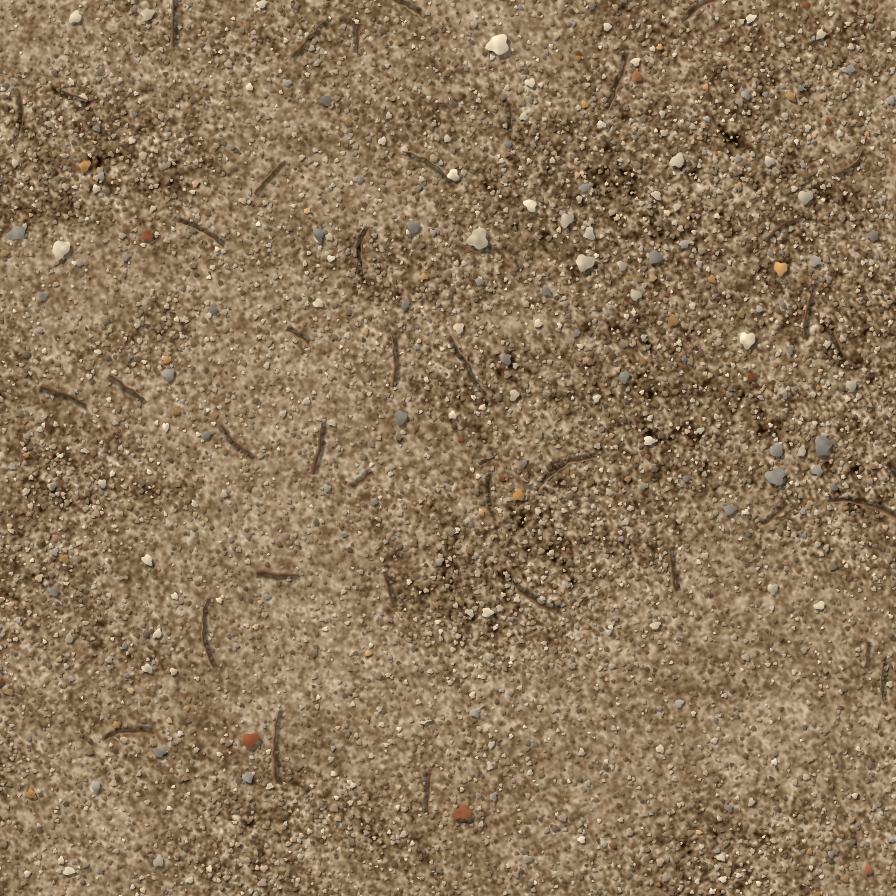
Reproduce this texture procedurally as a Shadertoy shader.

```glsl
// Draws dry sandy soil strewn with grit, small pebbles and broken twigs.

const vec3 SOIL_DARK  = vec3(0.28, 0.20, 0.12);
const vec3 SOIL_MID   = vec3(0.53, 0.43, 0.31);
const vec3 SOIL_LIGHT = vec3(0.84, 0.76, 0.65);
const vec3 ROCK_CREAM = vec3(0.87, 0.81, 0.70);
const vec3 ROCK_GREY  = vec3(0.56, 0.54, 0.51);
const vec3 ROCK_OCHRE = vec3(0.74, 0.55, 0.32);
const vec3 ROCK_RUST  = vec3(0.55, 0.30, 0.18);
const vec3 TWIG_DARK  = vec3(0.32, 0.21, 0.13);
const vec3 TWIG_LIGHT = vec3(0.70, 0.56, 0.40);
const vec2 LIGHT_DIR  = vec2(-0.6, 0.8);
const float BASE_TONE = 0.57;
const float GRIT_CONTRAST = 0.36;
const float DUST_CONTRAST = 0.28;
const float TWIG_GRID = 8.0;
const float TWIG_DENSITY = 0.55;
const float TAU = 6.2832;

float hash(vec2 p) {
    return fract(sin(dot(p, vec2(127.1, 311.7))) * 43758.5453);
}

vec2 hash2(vec2 p) {
    return vec2(hash(p), hash(p + 37.7));
}

mat2 turn(float a) {
    return mat2(cos(a), sin(a), -sin(a), cos(a));
}

float noise(vec2 p) {
    vec2 i = floor(p), f = fract(p);
    f = f * f * (3.0 - 2.0 * f);
    return mix(mix(hash(i), hash(i + vec2(1, 0)), f.x),
               mix(hash(i + vec2(0, 1)), hash(i + vec2(1, 1)), f.x), f.y);
}

float fbm(vec2 p) {
    float sum = 0.0, amp = 0.5;
    for (int i = 0; i < 4; i++) {
        sum += amp * noise(p);
        p = turn(0.6) * p * 2.1 + 5.3;
        amp *= 0.5;
    }
    return sum / 0.9375;
}

// Soil colour for a brightness, measured on the red channel
vec3 soil(float tone) {
    vec3 low = mix(SOIL_DARK, SOIL_MID, (tone - SOIL_DARK.r) / (SOIL_MID.r - SOIL_DARK.r));
    vec3 high = mix(SOIL_MID, SOIL_LIGHT, (tone - SOIL_MID.r) / (SOIL_LIGHT.r - SOIL_MID.r));
    return max(tone < SOIL_MID.r ? low : high, vec3(0.06, 0.04, 0.02));
}

vec3 rock(float pick) {
    if (pick < 0.40) return ROCK_CREAM;
    if (pick < 0.78) return ROCK_GREY;
    return pick < 0.94 ? ROCK_OCHRE : ROCK_RUST;
}

// Coverage of one angular, slightly flattened stone
float stoneCover(vec2 d, float radius, vec2 id, float soft) {
    d = turn(TAU * hash(id + 3.1)) * d * vec2(1.0, 1.0 + 0.5 * hash(id + 8.4));
    float a = atan(d.y, d.x);
    float rim = 1.0 + 0.14 * cos(3.0 * a + TAU * hash(id + 5.2)) + 0.08 * cos(5.0 * a);
    return 1.0 - smoothstep(-soft, soft, length(d) - radius * rim);
}

// Layer of lit stones with small cast shadows
vec3 scatter(vec3 ground, vec2 uv, float freq, float density, vec2 radii, float rockiness, float pixel) {
    vec2 p = turn(0.37) * uv * freq + freq;
    float soft = max(0.7 * pixel * freq, 0.02);
    vec2 light = turn(0.37) * LIGHT_DIR;
    for (int y = -1; y <= 1; y++)
    for (int x = -1; x <= 1; x++) {
        vec2 id = floor(p) + vec2(x, y);
        if (hash(id + 11.3) > density) continue;
        vec2 d = p - id - 0.5 - 0.8 * (hash2(id) - 0.5);
        float h = hash(id + 19.6);
        float radius = mix(radii.x, radii.y, h * h);
        float shadow = stoneCover(d + light * radius * 0.6, radius, id, soft * 1.5);
        float cover = stoneCover(d, radius, id, soft);
        vec3 col = mix(soil(mix(0.40, 0.86, hash(id + 23.9))), rock(hash(id + 29.2)), rockiness);
        col *= 0.85 + 0.25 * hash(id + 41.8);
        col *= 1.0 + 0.2 * dot(d, light) / radius + 0.25 * (noise(uv * 170.0) - 0.5);
        ground = mix(ground * (1.0 - 0.42 * shadow), col, cover);
    }
    return ground;
}

// Curved, tapering twigs with a bright upper edge
vec3 twigs(vec3 ground, vec2 uv, float pixel) {
    vec2 p = uv * TWIG_GRID;
    float soft = 0.7 * pixel * TWIG_GRID;
    for (int y = -1; y <= 1; y++)
    for (int x = -1; x <= 1; x++) {
        vec2 id = floor(p) + vec2(x, y);
        if (hash(id + 61.3) > TWIG_DENSITY) continue;
        vec2 d = turn(TAU * hash(id + 67.1)) * (p - id - hash2(id + 71.9));
        float halfLen = mix(0.12, 0.34, hash(id + 73.4));
        d.y += (hash(id + 79.8) - 0.5) * 2.2 * d.x * d.x + 0.02 * (noise(d.xx * 14.0 + id) - 0.5);
        float along = d.x / halfLen;
        float width = mix(0.009, 0.021, hash(id + 83.5)) * (0.75 - 0.4 * along);
        float ends = 1.0 - smoothstep(0.9, 1.0, abs(along));
        float cover = ends * (1.0 - smoothstep(-soft, soft, abs(d.y) - width));
        float shadow = ends * (1.0 - smoothstep(0.0, 0.03, abs(d.y + 0.02) - width));
        float lit = smoothstep(-width, width, d.y) * (0.4 + 0.6 * hash(id + 89.2));
        vec3 bark = mix(TWIG_DARK, TWIG_LIGHT, lit) * (0.8 + 0.4 * noise(uv * 150.0));
        ground = mix(ground * (1.0 - 0.4 * shadow), bark, 0.92 * cover);
    }
    return ground;
}

void mainImage(out vec4 fragColor, in vec2 fragCoord) {
    vec2 uv = fragCoord / iResolution.y;
    float pixel = 1.0 / iResolution.y;

    // Broad patches: smooth pale dust against rough dark grit
    float rough = smoothstep(0.3, 0.68, fbm(uv * vec2(4.0, 6.5) + 2.7));
    float tone = BASE_TONE + 0.07 * (0.5 - rough) + 0.22 * (fbm(uv * vec2(17.0, 25.0)) - 0.5);

    // Fine grain and dark crevices
    float contrast = mix(0.75, 1.2, rough);
    tone += contrast * GRIT_CONTRAST * (noise(turn(0.5) * uv * 187.0) - 0.5);
    tone += contrast * DUST_CONTRAST * (noise(turn(1.1) * uv * 331.0) - 0.5);
    tone -= 0.16 * rough * smoothstep(0.58, 0.85, noise(turn(0.8) * uv * 58.0));
    vec3 col = soil(tone);

    // Grit, pebbles and twigs from small to large
    col = scatter(col, uv, 133.0, mix(0.4, 0.75, rough), vec2(0.22, 0.44), 0.08, pixel);
    col = scatter(col, uv, 77.0, mix(0.12, 0.36, rough), vec2(0.18, 0.36), 0.25, pixel);
    col = scatter(col, uv, 41.0, mix(0.04, 0.18, rough), vec2(0.13, 0.27), 0.75, pixel);
    col = twigs(col, uv, pixel);
    col = scatter(col, uv, 21.0, mix(0.03, 0.13, rough), vec2(0.12, 0.25), 0.85, pixel);

    fragColor = vec4(clamp(col, 0.0, 1.0), 1.0);
}
```
